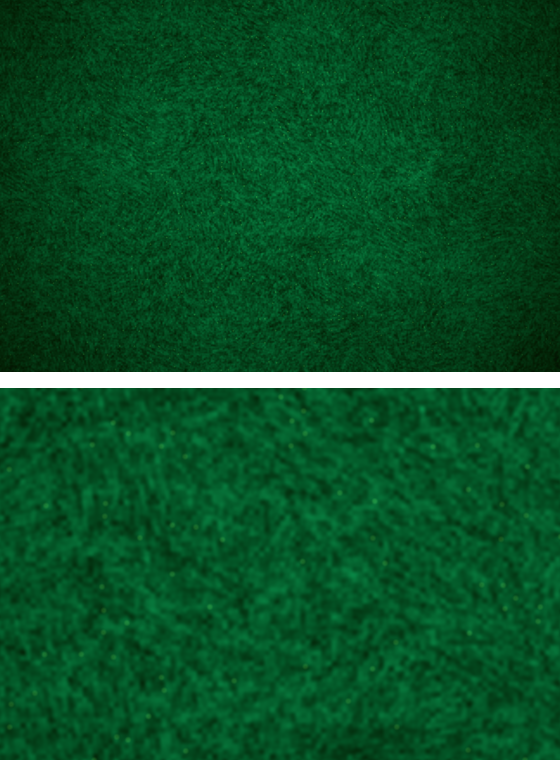
Top, the full canvas; bottom, a detail of the centre.
Reproduce this texture procedurally as a WebGL 1 fragment shader.

```glsl
precision highp float;
// Dark green felt lit from the middle: an oval falloff of light over a mat
// of short fibres. The fibres are stretched value noise in four directions,
// whose weights drift over the cloth; fine grain and pale specks lie on top.

uniform vec2 u_resolution;

#define LIGHT_CENTRE vec2(0.0, 0.08)
#define LIGHT_PEAK 0.338
#define LIGHT_FALLOFF vec2(0.130, 0.072)
#define FIBRE_SCALE vec2(75.0, 195.0)
#define FIBRE_CONTRAST 0.50
#define GRAIN_SCALE 215.0
#define GRAIN_CONTRAST 0.40
#define MOTTLE_CONTRAST 0.14
#define SPECK_SCALE 95.0
#define SPECK_SHARE 0.045
#define SPECK_COLOUR vec3(0.09, 0.12, 0.04)

float hash(vec2 cell) {
  vec3 q = fract(cell.xyx * vec3(0.1031, 0.1030, 0.0973));
  q += dot(q, q.yzx + 33.33);
  return fract((q.x + q.y) * q.z);
}

// Smooth value noise, centred on zero
float noise(vec2 p) {
  vec2 cell = floor(p);
  vec2 f = fract(p);
  f = f * f * (3.0 - 2.0 * f);
  float low = mix(hash(cell), hash(cell + vec2(1.0, 0.0)), f.x);
  float high = mix(hash(cell + vec2(0.0, 1.0)), hash(cell + 1.0), f.x);
  return mix(low, high, f.y) - 0.5;
}

// Short strands in four directions; local weights make the nap swirl
float fibres(vec2 p) {
  float total = 0.0;
  float power = 0.0;
  for (int i = 0; i < 4; i++) {
    float k = float(i);
    float angle = 0.25 + k * 0.7854;
    vec2 along = vec2(cos(angle), sin(angle));
    vec2 strand = vec2(dot(p, along), dot(p, vec2(-along.y, along.x)));
    float weight = 0.6 + noise(p * 9.0 + k * 17.3);
    weight *= weight;
    total += weight * noise(strand * FIBRE_SCALE + k * 41.7);
    power += weight * weight;
  }
  return total / sqrt(power);
}

// Sparse soft dots, one candidate per cell
float specks(vec2 p) {
  vec2 cell = floor(p);
  vec2 centre = 0.3 + 0.4 * vec2(hash(cell + 7.0), hash(cell + 19.0));
  float present = step(1.0 - SPECK_SHARE, hash(cell + 53.0));
  return present * (1.0 - smoothstep(0.08, 0.34, distance(fract(p), centre)));
}

// Dark to light felt, from the level of its green channel
vec3 feltColour(float green) {
  float red = 0.01 + 0.02 * smoothstep(0.30, 0.50, green);
  return vec3(red, green, max(0.63 * green - 0.06, 0.01));
}

void main() {
  vec2 p = gl_FragCoord.xy / u_resolution.y;
  vec2 view = 2.0 * gl_FragCoord.xy / u_resolution - 1.0;

  // Oval pool of light
  vec2 offset = view - LIGHT_CENTRE;
  float light = LIGHT_PEAK - dot(offset * offset, LIGHT_FALLOFF);

  // Cloth relief, from broad patches to single grains
  float mottle = noise(p * 7.0 + 3.1) + 0.8 * noise(p * 24.0 + 11.0);
  float threads = noise(p * vec2(5.0, 85.0) + 29.0);
  float relief = 1.0 + MOTTLE_CONTRAST * (mottle + 0.6 * threads);
  relief += FIBRE_CONTRAST * fibres(p);
  relief += GRAIN_CONTRAST * noise(p * GRAIN_SCALE + 5.7);

  vec3 colour = feltColour(max(light * relief, 0.04));
  colour += SPECK_COLOUR * specks(p * SPECK_SCALE) * light / LIGHT_PEAK;
  gl_FragColor = vec4(colour, 1.0);
}
```
